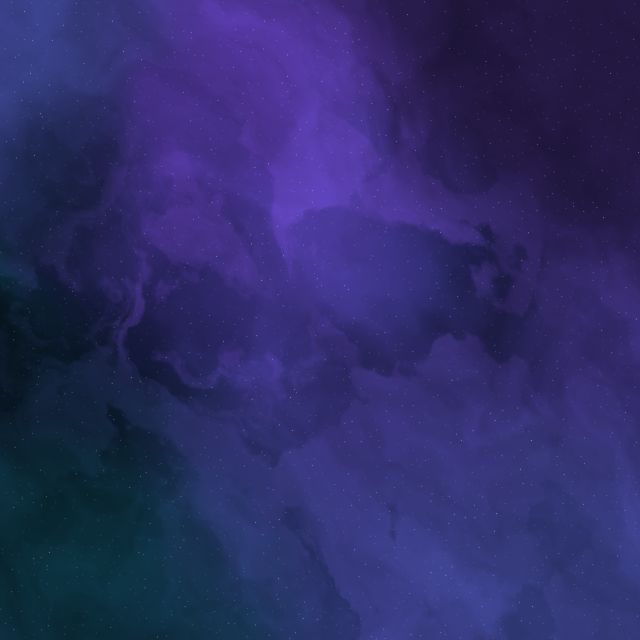
Give the GLSL for this texture, as a WebGL 1 fragment shader.

```glsl
precision highp float;
// Violet and teal nebula with dark ragged dust clouds and faint stars.

#define CLOUD_SCALE 3.4
#define WARP_AMOUNT 0.24
#define TATTER_SCALE 9.0
#define TATTER_AMOUNT 0.11
#define LIGHT_CONTRAST 0.95
#define DUST_SCALE 7.5
#define DUST_DEPTH 0.72
#define STAR_CELLS 72.0
#define STAR_RADIUS 0.0009
#define STAR_CHANCE 0.45
#define STAR_LIGHT 0.38

uniform vec2 u_resolution;

float hash(vec2 p) {
  return fract(sin(dot(p, vec2(127.1, 311.7))) * 43758.55);
}

float noise(vec2 p) {
  vec2 cell = floor(p), f = fract(p);
  f = f * f * f * (f * (f * 6.0 - 15.0) + 10.0);
  vec2 e = vec2(0.0, 1.0);
  return mix(mix(hash(cell), hash(cell + e.yx), f.x),
             mix(hash(cell + e.xy), hash(cell + e.yy), f.x), f.y);
}

// Rotated octaves, result centred on 0.5
float fbm(vec2 p) {
  float sum = 0.0, amplitude = 0.5;
  for (int i = 0; i < 7; i++) {
    sum += amplitude * noise(p);
    p = mat2(1.6, 1.2, -1.2, 1.6) * p + 17.3;
    amplitude *= 0.5;
  }
  return sum;
}

vec2 fbm2(vec2 p) {
  return vec2(fbm(p), fbm(p + vec2(5.2, 31.3))) - 0.5;
}

float glow(vec2 p, vec2 center, float radius) {
  vec2 d = (p - center) / radius;
  return exp(-dot(d, d));
}

// Adds a weighted colour region; alpha holds the total weight
void blend(inout vec4 sum, vec2 p, vec2 center, float radius, vec3 color) {
  sum += vec4(color, 1.0) * glow(p, center, radius);
}

vec3 gasColor(vec2 p) {
  vec3 violet = vec3(0.37, 0.28, 0.75);
  vec3 purple = vec3(0.32, 0.20, 0.60);
  vec3 indigo = vec3(0.21, 0.18, 0.45);
  vec3 blue = vec3(0.21, 0.24, 0.50);
  vec3 teal = vec3(0.03, 0.20, 0.24);
  vec3 plum = vec3(0.12, 0.08, 0.22);
  vec3 navy = vec3(0.07, 0.12, 0.22);
  vec4 sum = vec4(indigo, 1.0) * 0.08;
  blend(sum, p, vec2(0.56, 0.68), 0.15, violet);
  blend(sum, p, vec2(0.39, 0.78), 0.20, purple);
  blend(sum, p, vec2(0.28, 0.60), 0.13, mix(indigo, purple, 0.5));
  blend(sum, p, vec2(0.55, 0.42), 0.21, indigo);
  blend(sum, p, vec2(0.88, 0.48), 0.20, mix(indigo, purple, 0.35));
  blend(sum, p, vec2(0.82, 0.17), 0.25, blue);
  blend(sum, p, vec2(0.03, 0.98), 0.16, blue);
  blend(sum, p, vec2(0.90, 0.90), 0.27, plum);
  blend(sum, p, vec2(0.10, 0.75), 0.13, navy);
  blend(sum, p, vec2(0.12, 0.42), 0.15, navy * 0.8);
  blend(sum, p, vec2(0.01, 0.55), 0.09, teal);
  blend(sum, p, vec2(0.14, 0.12), 0.24, teal);
  blend(sum, p, vec2(0.52, 0.14), 0.16, mix(indigo, blue, 0.5));
  return sum.rgb / sum.a;
}

// One jittered star per grid cell, most of them faint
vec3 stars(vec2 uv) {
  vec2 cell = floor(uv * STAR_CELLS);
  vec2 jitter = vec2(hash(cell + 3.7), hash(cell + 91.1));
  vec2 center = (cell + 0.08 + 0.84 * jitter) / STAR_CELLS;
  float exists = step(hash(cell + 47.9), STAR_CHANCE);
  float level = hash(cell + 13.3);
  float light = exists * (0.3 + 0.7 * level * level * level);
  vec3 tint = mix(vec3(0.45, 0.75, 0.85), vec3(0.85, 0.7, 0.95), jitter.x);
  return tint * light * STAR_LIGHT * glow(uv, center, STAR_RADIUS);
}

void main() {
  vec2 uv = gl_FragCoord.xy / u_resolution;
  // Noise space drawn out along the falling diagonal
  vec2 flow = vec2(dot(uv, vec2(0.48, -0.64)), dot(uv, vec2(0.8, 0.6)));

  // Gas: colour regions torn by broad and fine warps
  vec2 warp = fbm2(flow * CLOUD_SCALE + 2.0);
  vec2 tatter = fbm2(flow * TATTER_SCALE + 2.0 * warp + 23.0);
  vec2 torn = uv + WARP_AMOUNT * warp + TATTER_AMOUNT * tatter;
  vec3 color = gasColor(torn);
  float density = fbm(flow * CLOUD_SCALE * 1.5 + 2.0 * warp + 0.6 * tatter + 8.0);
  color *= 1.0 + LIGHT_CONTRAST * (density - 0.5);

  // Dust: small curled dark patches, thickest along the left and middle right
  vec2 curl = fbm2(flow * DUST_SCALE + 40.0);
  float dust = fbm(flow * DUST_SCALE + 2.2 * curl + 61.0);
  float cover = glow(torn, vec2(0.16, 0.47), 0.23)
              + 0.7 * glow(torn, vec2(0.68, 0.58), 0.16)
              + 0.6 * glow(torn, vec2(0.60, 0.14), 0.18);
  float mask = smoothstep(0.50, 0.64, dust + 0.05 * cover) * min(cover + 0.12, 1.0);
  vec3 shade = color * vec3(0.25, 0.5, 0.45);
  color = mix(color, shade, DUST_DEPTH * mask);

  gl_FragColor = vec4(color + stars(uv), 1.0);
}
```
